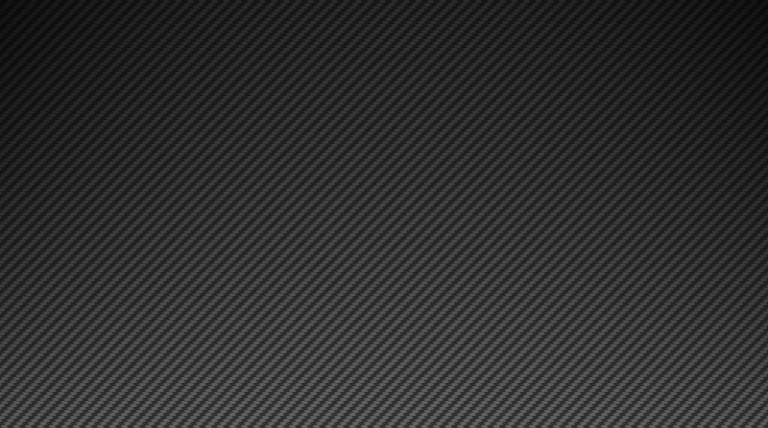
This pattern is drawn by a Shadertoy shader. Its source:

```glsl
// Dark carbon-fibre twill: horizontal rows of light floats over dark threads,
// each row shifted a quarter repeat so the floats climb in 45 degree steps.
// A broad glow from the bottom centre fades toward the top corners.

const vec2  REPEATS       = vec2(64.0, 35.75); // twill repeats across and down
const float ROWS          = 4.0;               // thread rows in one repeat
const float CONTRAST      = 0.38;              // light floats against dark ones
const float EDGE_SOFTNESS = 0.22;              // roundness of the float profile
const float SEAM_DEPTH    = 0.22;              // darkening between rows
const float THREAD_WEAR   = 0.06;              // brightness spread between floats
const float BOTTOM_LEVEL  = 0.290;
const float TOP_LEVEL     = 0.124;
const float SIDE_FALLOFF  = 0.56;
const vec3  TINT          = vec3(1.0, 0.995, 0.995);
const int   SAMPLES       = 4;                 // antialiasing grid, per axis
const float TAU           = 6.2831853;

float hash(vec2 p) {
    return fract(sin(dot(p, vec2(127.1, 311.7))) * 43758.5453);
}

// Relative brightness of the cloth, averaging close to one.
float twill(vec2 uv) {
    vec2 p = uv * REPEATS;
    float row = floor(p.y * ROWS);
    float across = fract(p.y * ROWS) * 2.0 - 1.0;

    // Stepped diagonal: one quarter repeat to the right per row
    float along = p.x - (row + 0.5) / ROWS;
    float wave = sin(TAU * along);
    float profile = wave / sqrt(wave * wave + EDGE_SOFTNESS);

    // Row seams and slight differences between floats
    float seam = SEAM_DEPTH * (pow(abs(across), 4.0) - 0.2);
    float wear = THREAD_WEAR * (hash(vec2(floor(along * 2.0), row)) - 0.5);
    return 1.0 + CONTRAST * profile - seam + wear;
}

// Bottom glow, narrowing with height.
float glow(vec2 uv) {
    float level = mix(BOTTOM_LEVEL, TOP_LEVEL, pow(uv.y, 0.9));
    float side = 2.0 * uv.x - 1.0;
    return level * (1.0 - SIDE_FALLOFF * side * side * mix(0.15, 1.0, uv.y));
}

void mainImage(out vec4 fragColor, in vec2 fragCoord) {
    // Average the fine weave over the pixel area
    float cloth = 0.0;
    for (int j = 0; j < SAMPLES; j++) {
        for (int i = 0; i < SAMPLES; i++) {
            vec2 offset = (vec2(i, j) + 0.5) / float(SAMPLES) - 0.5;
            cloth += twill((fragCoord + offset) / iResolution.xy);
        }
    }
    cloth /= float(SAMPLES * SAMPLES);

    vec2 uv = fragCoord / iResolution.xy;
    fragColor = vec4(TINT * glow(uv) * cloth, 1.0);
}
```
